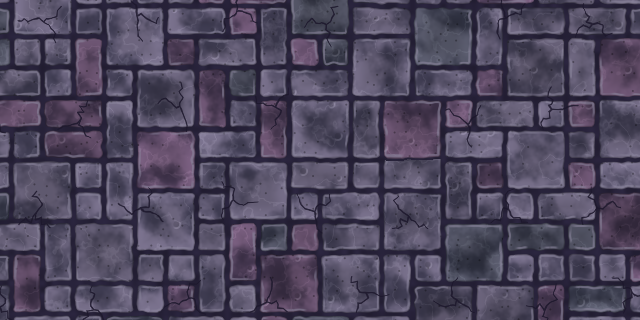
This texture is drawn by a WebGL 2 fragment shader. Its source:

```glsl
#version 300 es
precision highp float;
// Worn violet flagstones of mixed sizes with dark joints, pits, craters and cracks.
uniform vec2 u_resolution;
out vec4 fragColor;

float hash(vec2 p) {
  return fract(sin(dot(p, vec2(127.1, 311.7))) * 43758.5453);
}

vec2 hash2(vec2 p) { return vec2(hash(p + 17.0), hash(p + 53.0)); }

float noise(vec2 p) {
  vec2 i = floor(p), f = fract(p);
  f = f * f * (3.0 - 2.0 * f);
  return mix(mix(hash(i), hash(i + vec2(1, 0)), f.x),
             mix(hash(i + vec2(0, 1)), hash(i + vec2(1, 1)), f.x), f.y);
}

float fbm(vec2 p) {
  float sum = 0.0, gain = 0.53;
  for (int i = 0; i < 4; i++) {
    sum += gain * noise(p);
    p = mat2(1.6, 1.2, -1.2, 1.6) * p + 7.3;
    gain *= 0.5;
  }
  return sum;
}

// A large 2x2 slab sits wherever its anchor wins over all overlapping anchors.
bool isSlab(vec2 anchor) {
  float own = hash(anchor + 31.0);
  for (int k = 0; k < 9; k++) {
    vec2 o = vec2(k % 3 - 1, k / 3 - 1);
    if (hash(anchor + o + 31.0) > own) return false;
  }
  return true;
}

bool findSlab(vec2 cell, out vec2 anchor) {
  for (int k = 0; k < 4; k++) {
    anchor = cell - vec2(k % 2, k / 2);
    if (isSlab(anchor)) return true;
  }
  return false;
}

// Direction of the free neighbour that a small stone would like to join.
vec2 partner(vec2 cell) {
  vec2 best = vec2(0), unused;
  float score = 0.1;
  for (int k = 0; k < 4; k++) {
    vec2 dir = (k < 2 ? vec2(1, 0) : vec2(0, 1)) * (k % 2 == 0 ? 1.0 : -1.0);
    float h = hash(cell + 0.5 * dir + 70.0);
    if (h > score && !findSlab(cell + dir, unused)) { score = h; best = dir; }
  }
  return best;
}

void stoneBounds(vec2 cell, out vec2 lo, out vec2 hi) {
  if (findSlab(cell, lo)) { hi = lo + 2.0; return; }
  vec2 dir = partner(cell);
  if (partner(cell + dir) != -dir) dir = vec2(0);
  lo = min(cell, cell + dir);
  hi = max(cell, cell + dir) + 1.0;
}

float segment(vec2 p, vec2 a, vec2 b) {
  vec2 ab = b - a;
  return length(p - a - ab * clamp(dot(p - a, ab) / dot(ab, ab), 0.0, 1.0));
}

// Three jagged arms wander out of a random point in each wide cell.
float crackDistance(vec2 p) {
  p += 0.07 * vec2(noise(p * 6.0), noise(p * 6.0 + 40.0));
  p.x += 1.5 * mod(floor(p.y / 3.0), 2.0);
  vec2 id = floor(p / 3.0);
  float d = 9.0;
  if (hash(id + 5.0) > 0.88) return d;
  vec2 start = (id + 0.5) * 3.0 + 0.7 * (hash2(id) - 0.5);
  for (int arm = 0; arm < 3; arm++) {
    vec2 a = start;
    float heading = 6.28 * hash(id + 9.0) + 2.1 * float(arm);
    for (int i = 0; i < 5; i++) {
      float turn = hash(id * 7.0 + vec2(arm, i)) - 0.5;
      vec2 b = a + (0.14 + 0.16 * abs(turn)) * vec2(cos(heading + 2.2 * turn), sin(heading + 2.2 * turn));
      d = min(d, segment(p, a, b) + 0.002 * float(i));
      a = b;
    }
  }
  return d;
}

void main() {
  vec2 p = (gl_FragCoord.xy - 0.5 * u_resolution) / u_resolution.y * 10.38;
  float px = 10.38 / u_resolution.y;

  // Stone outline with a chipped, uneven edge
  vec2 q = p + 0.07 * (vec2(noise(p * 4.5), noise(p * 4.5 + 60.0)) - 0.5);
  vec2 lo, hi;
  stoneBounds(floor(q), lo, hi);
  vec2 box = abs(q - 0.5 * (lo + hi)) - 0.5 * (hi - lo) + 0.19;
  float inside = 0.12 - length(max(box, 0.0)) - min(max(box.x, box.y), 0.0);

  // Cloudy surface with faint brushed wisps
  float id = hash(lo + 11.0), tone = hash(lo + 23.0);
  float cloud = fbm(p * 1.4 + id * 40.0);
  vec3 stone = mix(vec3(0.23, 0.22, 0.30), vec3(0.44, 0.41, 0.51), smoothstep(0.22, 0.72, cloud));
  float wisp = abs(fbm(p * 1.7 + 20.0 + id * 9.0) - 0.5);
  stone += 0.05 * (1.0 - smoothstep(0.0, 0.05, wisp));
  stone *= 0.94 + 0.18 * tone;
  stone *= 1.0 - 0.12 * smoothstep(0.1, 0.6, inside);
  if (id > 0.84) stone *= vec3(0.98, 0.82, 0.89);
  else if (id < 0.12) stone *= vec3(0.76, 0.83, 0.80);

  // Small pits and shallow craters
  vec2 pitId = floor(p * 3.0);
  float pit = length(p * 3.0 - pitId - 0.2 - 0.6 * hash2(pitId)) / 3.0;
  if (hash(pitId + 3.0) > 0.6) stone *= 0.68 + 0.32 * smoothstep(0.01, 0.02 + px, pit);
  vec2 craterId = floor(p / 1.3);
  vec2 c = p - 1.3 * (craterId + 0.25 + 0.5 * hash2(craterId + 8.0));
  if (hash(craterId + 2.0) > 0.45) {
    float radius = 0.06 + 0.07 * hash(craterId + 6.0);
    float ring = 1.0 - smoothstep(0.01, 0.02 + px, abs(length(c) - radius));
    stone += 0.10 * ring * smoothstep(-0.05, 0.12, c.x - c.y);
    stone *= 0.9 + 0.1 * smoothstep(radius - 0.04, radius, length(c));
  }

  // Pale worn rim, then the shaded drop into the joint
  float rim = 1.0 - smoothstep(0.015, 0.06, abs(inside - 0.065));
  stone = mix(stone, vec3(0.54, 0.52, 0.61), 0.62 * rim * smoothstep(0.25, 0.75, noise(p * 3.2 + 90.0)));
  stone *= 0.72 + 0.28 * smoothstep(0.0, 0.06, inside);
  vec3 joint = vec3(0.15, 0.13, 0.22) * (0.85 + 0.3 * noise(p * 5.0));
  vec3 color = mix(joint, stone, smoothstep(-0.6 * px, 0.6 * px, inside));

  // Cracks
  float crack = 1.0 - smoothstep(0.008, 0.012 + px, crackDistance(p));
  color = mix(color, vec3(0.11, 0.09, 0.17), 0.85 * crack);
  fragColor = vec4(color, 1.0);
}
```
